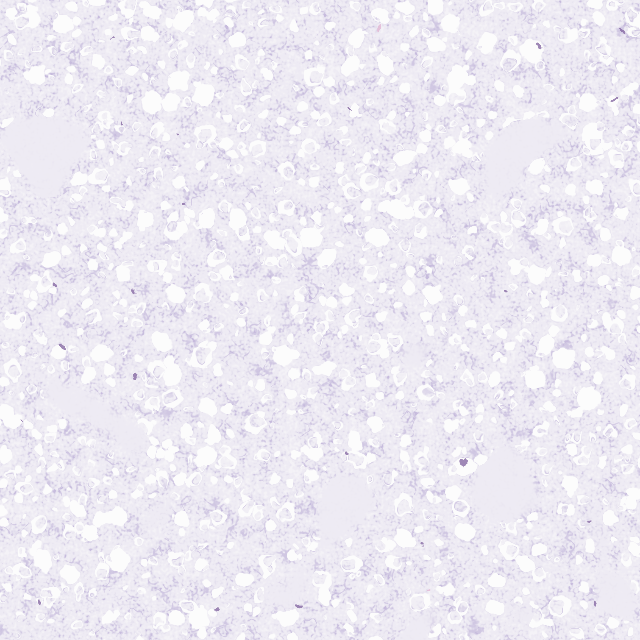
A WebGL 1 fragment shader for this texture:

```glsl
precision highp float;
uniform vec2 u_resolution;

#define LARGE_CELLS 23.0
#define SMALL_CELLS 43.0
#define LARGE_SHARE 0.62
#define SMALL_SHARE 0.50
#define CORE_SHARE 0.50
#define GRAIN_FREQ 230.0
#define THREAD_FREQ 65.0
#define CALM_FREQ 7.0
#define SPOT_CELLS 8.0
#define SPOT_SHARE 0.35
#define EDGE 0.0009

const vec3 GROUND = vec3(0.934, 0.922, 0.955);
const vec3 SHADE = vec3(0.885, 0.868, 0.928);
const vec3 VIOLET = vec3(0.75, 0.70, 0.85);
const vec3 PALE = vec3(0.965, 0.960, 0.972);
const vec3 VOID_WHITE = vec3(0.988, 0.988, 0.988);
const vec3 SPOT_PURPLE = vec3(0.50, 0.38, 0.62);
const vec3 SPOT_PINK = vec3(0.88, 0.70, 0.82);

vec2 hash2(vec2 p) {
  vec3 q = fract(vec3(p.xyx) * vec3(0.1031, 0.1030, 0.0973));
  q += dot(q, q.yzx + 33.33);
  return fract((q.xx + q.yz) * q.zy);
}

float gradientAt(vec2 cell, vec2 offset) {
  return dot(hash2(cell) * 2.0 - 1.0, offset);
}

float noise(vec2 p) {
  vec2 i = floor(p), f = fract(p);
  vec2 u = f * f * f * (f * (f * 6.0 - 15.0) + 10.0);
  vec2 e = vec2(1.0, 0.0);
  return mix(mix(gradientAt(i, f), gradientAt(i + e.xy, f - e.xy), u.x),
             mix(gradientAt(i + e.yx, f - e.yx), gradientAt(i + 1.0, f - 1.0), u.x), u.y);
}

vec2 rotate(vec2 p, float angle) {
  float c = cos(angle), s = sin(angle);
  return vec2(c * p.x - s * p.y, s * p.x + c * p.y);
}

// Nearest vacuole: x = distance to its wall, y = distance to its inner core
vec2 vacuoles(vec2 p, float cells, float share, float seed) {
  vec2 q = p * cells, home = floor(q);
  vec2 nearest = vec2(1.0);
  for (int j = -1; j <= 1; j++) {
    for (int i = -1; i <= 1; i++) {
      vec2 cell = home + vec2(float(i), float(j));
      vec2 place = hash2(cell + seed);
      vec2 kind = hash2(cell + seed + 57.0);
      vec2 form = hash2(cell + seed + 113.0);
      float radius = mix(0.16, 0.43, form.x);
      vec2 d = rotate(q - cell - 0.1 - 0.8 * place, form.y * 6.2832);
      d *= vec2(1.0, mix(1.0, 1.55, place.x));
      float wall = length(d) - radius;
      float core = length(d - vec2(0.25 * radius, 0.0)) - 0.62 * radius;
      core += step(CORE_SHARE, kind.y);
      if (kind.x < share && wall < nearest.x) nearest = vec2(wall, core);
    }
  }
  return nearest / cells;
}

// Rare stained spots: x = cover, y = pinkness
vec2 spots(vec2 p, float ragged) {
  vec2 q = p * SPOT_CELLS, cell = floor(q);
  vec2 place = hash2(cell + 211.0), kind = hash2(cell + 307.0);
  vec2 d = rotate(q - cell - 0.2 - 0.6 * place, kind.y * 6.2832);
  d.y *= mix(1.0, 3.5, place.y);
  float dist = length(d) / SPOT_CELLS - mix(0.002, 0.006, place.x) + 0.005 * ragged;
  float cover = 1.0 - smoothstep(-EDGE, EDGE, dist);
  return vec2(cover * step(kind.x, SPOT_SHARE), step(0.72, kind.y));
}

void main() {
  float side = min(u_resolution.x, u_resolution.y);
  vec2 p = gl_FragCoord.xy / side + 3.0;
  float edge = max(EDGE, 0.7 / side);

  // Uneven outlines and smooth, empty patches
  vec2 warp = vec2(noise(p * 75.0), noise(p * 75.0 + 41.0));
  vec2 bent = p + 0.007 * warp;
  float calm = smoothstep(0.27, 0.36, noise(p * CALM_FREQ) + 0.06 * noise(p * 31.0));

  // Granular tissue with violet threads
  float grain = noise(p * GRAIN_FREQ);
  float clump = noise(p * 32.0 + 19.0);
  float tone = 0.6 * grain + 0.5 * noise(bent * 115.0) + 0.4 * clump;
  tone *= 1.0 - 0.75 * calm;
  float thread = 1.0 - smoothstep(0.02, 0.11, abs(noise(bent * THREAD_FREQ + 7.0)));
  thread *= smoothstep(0.0, 0.3, clump + 0.5 * grain) * (1.0 - calm);
  vec3 tissue = mix(GROUND, PALE, 0.7 * smoothstep(0.04, 0.38, -tone));
  tissue = mix(tissue, SHADE, 0.85 * smoothstep(0.0, 0.26, tone));
  tissue = mix(tissue, VIOLET, max(0.8 * smoothstep(0.22, 0.48, tone), 0.55 * thread));

  // White vacuoles, thin patchy walls, shrunken cores
  vec2 large = vacuoles(bent, LARGE_CELLS, LARGE_SHARE, 0.0);
  vec2 small = vacuoles(bent, SMALL_CELLS, SMALL_SHARE, 400.0);
  vec2 hole = large.x < small.x ? large : small;
  hole.x += 0.03 * calm + 0.0015 * grain;
  float open = 1.0 - smoothstep(-edge, edge, hole.x);
  float wall = 1.0 - smoothstep(0.0, 0.0018, abs(hole.x - 0.0012));
  float core = 1.0 - smoothstep(-edge, edge, hole.y + 0.007 * warp.x);
  float rim = 1.0 - smoothstep(0.0, 0.0018, abs(hole.y + 0.007 * warp.x));
  vec3 color = mix(tissue, SHADE, 0.5 * wall * smoothstep(-0.1, 0.25, warp.y));
  vec3 inside = mix(VOID_WHITE, mix(tissue, PALE, 0.35), core);
  inside = mix(inside, VIOLET, 0.6 * rim * smoothstep(0.0, 0.35, warp.y));
  color = mix(color, inside, open);

  // Sparse dark and pink stain
  vec2 spot = spots(p, warp.x + grain);
  color = mix(color, mix(SPOT_PURPLE, SPOT_PINK, spot.y), 0.75 * spot.x);
  gl_FragColor = vec4(color, 1.0);
}
```
